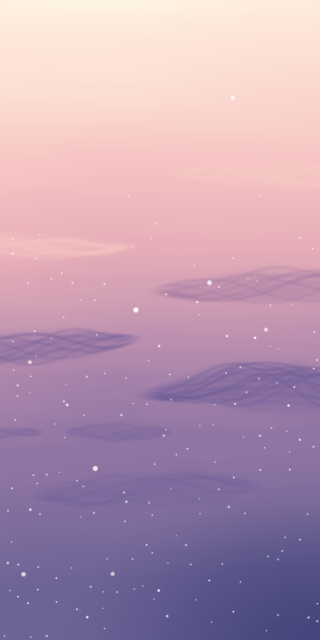
A WebGL 1 fragment shader for this background:

```glsl
precision highp float;
// Painted dusk sky: a cream-to-indigo gradient bent by stretched gradient noise,
// with tapered wisps of cloud woven from sine strands, and stars scattered
// on hashed grids that thicken towards the bottom.

uniform vec2 u_resolution;

#define PI 3.14159265
#define BRUSH_BEND 0.07
#define BANK_SHADE 0.05
#define STRAND_WIDTH 0.009
#define STRAND_ALPHA 0.26
#define STAR_RADIUS 0.0075
#define STAR_TOP 0.55

const vec3 GLOW   = vec3(1.00, 0.96, 0.89);
const vec3 CREAM  = vec3(0.99, 0.89, 0.84);
const vec3 PINK   = vec3(0.97, 0.78, 0.77);
const vec3 ROSE   = vec3(0.90, 0.68, 0.72);
const vec3 MAUVE  = vec3(0.75, 0.57, 0.69);
const vec3 PURPLE = vec3(0.56, 0.46, 0.64);
const vec3 INDIGO = vec3(0.43, 0.39, 0.59);
const vec3 NIGHT  = vec3(0.25, 0.26, 0.47);
const vec3 BLUSH  = vec3(0.98, 0.81, 0.77);
const vec3 PLUM   = vec3(0.59, 0.44, 0.62);
const vec3 VIOLET = vec3(0.41, 0.35, 0.59);

vec2 hash2(vec2 p) {
  p = vec2(dot(p, vec2(127.1, 311.7)), dot(p, vec2(269.5, 183.3)));
  return fract(sin(p) * 43758.5);
}

// Gradient noise, roughly -0.7 to 0.7
float noise(vec2 p) {
  vec2 i = floor(p), f = fract(p);
  vec2 u = f * f * f * (f * (f * 6.0 - 15.0) + 10.0);
  vec2 e = vec2(1.0, 0.0);
  float a = dot(hash2(i) * 2.0 - 1.0, f);
  float b = dot(hash2(i + e) * 2.0 - 1.0, f - e);
  float c = dot(hash2(i + e.yx) * 2.0 - 1.0, f - e.yx);
  float d = dot(hash2(i + 1.0) * 2.0 - 1.0, f - 1.0);
  return mix(mix(a, b, u.x), mix(c, d, u.x), u.y);
}

float ramp(float a, float b, float x) {
  return clamp((x - a) / (b - a), 0.0, 1.0);
}

vec3 skyColor(float depth) {
  vec3 c = mix(GLOW, CREAM, ramp(-0.1, 0.17, depth));
  c = mix(c, PINK, ramp(0.20, 0.48, depth));
  c = mix(c, ROSE, ramp(0.48, 0.80, depth));
  c = mix(c, MAUVE, ramp(0.80, 1.06, depth));
  c = mix(c, PURPLE, ramp(1.06, 1.38, depth));
  return mix(c, INDIGO, ramp(1.45, 1.82, depth));
}

// Soft-topped haze banks, each fading downwards
float banks(vec2 p) {
  float shade = 0.0;
  for (int i = 0; i < 5; i++) {
    float k = float(i);
    float edge = 0.59 + 0.27 * k + 0.09 * noise(vec2(p.x * 2.5, k * 7.3));
    float d = p.y - edge;
    float patchy = 0.5 + noise(vec2(p.x * 2.0 + k * 3.1, 4.7));
    shade += patchy * smoothstep(0.0, 0.035, d) * exp(-8.0 * max(d, 0.0));
  }
  return shade;
}

// Wisp from its tip along reach (signed length, drop); returns opacity
float wisp(vec2 p, vec2 tip, vec2 reach, float bow, float halfHeight, float body, float seed) {
  float s = (p.x - tip.x) / reach.x;
  if (s <= 0.0 || s >= 1.0) return 0.0;
  float swell = sin(PI * s);
  float girth = halfHeight * pow(swell, 0.8) + 0.001;
  float y = p.y - tip.y - reach.y * s - bow * swell;
  y += 0.02 * noise(p * vec2(5.0, 9.0) + seed);
  float streak = 0.85 + 0.5 * noise(vec2(p.x * 4.0, y * 70.0) + seed);
  float clear = 1.0 - body * streak * (1.0 - smoothstep(0.3, 1.2, abs(y) / girth));
  for (int i = 0; i < 9; i++) {
    vec2 h = hash2(vec2(float(i), seed));
    float strand = girth * mix(0.5, 1.0, h.x) * sin(7.0 * s + seed + 6.0 * h.y);
    float line = 1.0 - smoothstep(0.0, STRAND_WIDTH, abs(y - strand));
    clear *= 1.0 - STRAND_ALPHA * body * 1.8 * line;
  }
  return (1.0 - clear) * smoothstep(0.0, 0.12, s) * smoothstep(0.0, 0.12, 1.0 - s);
}

float disc(vec2 d, float radius) {
  float aa = 1.0 / u_resolution.x;
  return 1.0 - smoothstep(-aa, aa, length(d) - radius);
}

// Three grids: few large stars, then more and smaller ones
float stars(vec2 p) {
  float light = 0.0;
  for (int i = 0; i < 3; i++) {
    float k = float(i), cells = 4.0 + 5.0 * k;
    vec2 cell = floor(p * cells);
    vec2 spot = 0.1 + 0.8 * hash2(cell + 17.0 * k);
    vec2 pick = hash2(cell + 41.0 + 9.0 * k);
    float chance = (0.3 + 0.1 * k) * smoothstep(STAR_TOP, 1.0, (cell.y + 0.5) / cells);
    float radius = STAR_RADIUS / (1.0 + 1.2 * k) * mix(0.7, 1.1, pick.y);
    float star = disc(p - (cell + spot) / cells, radius);
    light = max(light, star * step(pick.x, chance) * mix(0.6, 0.95, pick.y));
  }
  return light;
}

void main() {
  // x runs 0 to 1 rightwards, y is depth from 0 at the top to 2
  vec2 p = gl_FragCoord.xy / u_resolution;
  p = vec2(p.x, 2.0 - 2.0 * p.y);

  // Sky, bent by broad and fine brush strokes
  float bend = noise(p * vec2(1.6, 4.0) + 3.0) + 0.3 * noise(p * vec2(3.0, 24.0));
  vec3 col = skyColor(p.y + 0.06 * (p.x - 0.5) + BRUSH_BEND * bend + BANK_SHADE * banks(p));
  col = mix(col, GLOW, 0.8 * exp(-dot((p - vec2(0.33, 0.0)) * vec2(3.0, 22.0), (p - vec2(0.33, 0.0)) * vec2(3.0, 22.0))));
  col = mix(col, NIGHT, 0.9 * (1.0 - smoothstep(0.0, 0.75, length((p - vec2(1.03, 2.02)) * vec2(0.8, 1.3)))));

  // Pale wisps, then the dusky ones from top to bottom
  col = mix(col, BLUSH, 0.7 * wisp(p, vec2(0.50, 0.54), vec2(0.80, 0.01), 0.0, 0.045, 0.35, 2.0));
  col = mix(col, BLUSH, 0.8 * wisp(p, vec2(0.44, 0.77), vec2(-0.75, 0.0), 0.0, 0.037, 0.45, 5.0));
  col = mix(col, PLUM, wisp(p, vec2(0.45, 0.91), vec2(0.90, -0.03), 0.0, 0.058, 0.38, 1.0));
  col = mix(col, VIOLET, wisp(p, vec2(0.46, 1.055), vec2(-0.78, 0.06), 0.0, 0.060, 0.42, 8.0));
  col = mix(col, VIOLET, wisp(p, vec2(0.41, 1.237), vec2(0.92, 0.04), -0.047, 0.082, 0.58, 3.0));
  col = mix(col, VIOLET, 0.6 * wisp(p, vec2(0.19, 1.35), vec2(0.36, 0.0), 0.0, 0.035, 0.35, 6.0));
  col = mix(col, VIOLET, 0.6 * wisp(p, vec2(0.15, 1.355), vec2(-0.40, 0.0), 0.0, 0.025, 0.35, 4.0));
  col = mix(col, VIOLET, 0.8 * wisp(p, vec2(0.08, 1.55), vec2(0.76, -0.035), 0.0, 0.060, 0.32, 7.0));

  // Scattered stars and one lone star high in the pink
  float light = max(stars(p), disc(p - vec2(0.727, 0.305), 0.006));
  gl_FragColor = vec4(mix(col, vec3(1.0, 0.97, 0.98), light), 1.0);
}
```
